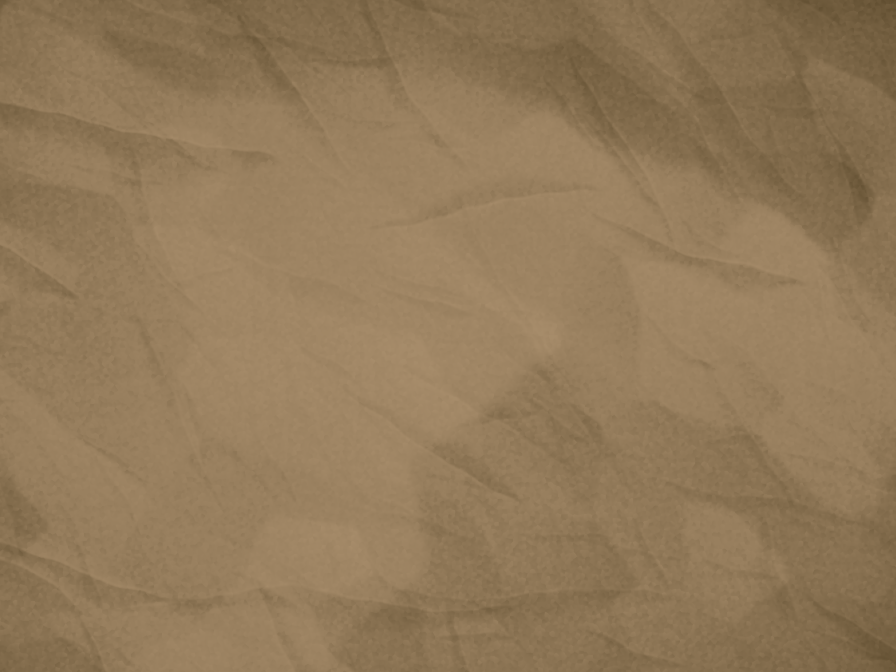
Write a WebGL 1 fragment shader that draws this texture.

```glsl
precision highp float;

uniform vec2 u_resolution;

const vec3 SHADOW_BROWN = vec3(0.44, 0.36, 0.24);
const vec3 LIGHT_KRAFT = vec3(0.61, 0.51, 0.38);
const float BASE_TONE = 1.06;
const vec2 LIGHT_CENTRE = vec2(0.47, 0.46);
const float VIGNETTE = 1.75;
const float HIGHLIGHT_KNEE = 0.9;
const float FOLD_ANGLE = -0.6;
const float FOLD_SPREAD = 1.5;
const float FOLD_STRETCH = 1.6;
const float EDGE_WIDTH = 0.0025;
const float SHADE_DEPTH = 0.62;
const float RIDGE_GLOW = 0.36;
const float WANDER = 0.007;
const float GRAIN_SCALE = 170.0;
const float GRAIN_DEPTH = 0.25;

vec2 hash2(vec2 p) {
    vec2 k = vec2(dot(p, vec2(127.1, 311.7)), dot(p, vec2(269.5, 183.3)));
    return fract(sin(k) * 43758.545);
}

mat2 rotation(float a) {
    float c = cos(a), s = sin(a);
    return mat2(c, -s, s, c);
}

// Layered sines make the folds wander
vec2 wander(vec2 p) {
    vec2 offset = vec2(0.0);
    float amplitude = WANDER;
    for (int i = 0; i < 4; i++) {
        offset += amplitude * sin(p.yx * vec2(13.0, 16.0) + vec2(1.3, 4.1));
        p = rotation(1.1) * p * 1.9 + 3.7;
        amplitude *= 0.55;
    }
    return offset;
}

// Cellular noise: blended flat facets, each with its own tone and tilt
float facets(vec2 p, float sharpness) {
    vec2 cell = floor(p);
    float total = 0.0, weights = 0.0;
    for (int y = -1; y <= 1; y++) {
        for (int x = -1; x <= 1; x++) {
            vec2 id = cell + vec2(float(x), float(y));
            vec2 d = p - id - hash2(id);
            vec2 look = hash2(id + 57.3) - 0.5;
            float w = exp(-sharpness * dot(d, d));
            total += w * (look.x + dot(d, look.yx) * 0.9);
            weights += w;
        }
    }
    return total / weights;
}

// Scattered wedge folds: a crisp edge, a shaded flank and a lit ridge
float folds(vec2 p, float scale, float seed) {
    p = p * scale + seed;
    vec2 cell = floor(p);
    float edge = EDGE_WIDTH * scale;
    float tone = 0.0;
    for (int y = -1; y <= 1; y++) {
        for (int x = -1; x <= 1; x++) {
            vec2 id = cell + vec2(float(x), float(y));
            vec2 shape = hash2(id + 11.9);
            vec2 look = hash2(id + 83.1);
            float angle = FOLD_ANGLE + FOLD_SPREAD * (shape.x - 0.5);
            vec2 q = rotation(angle) * (p - id - hash2(id));
            float along = q.x / mix(0.35, 0.9, shape.y);
            float peak = mix(-0.6, 0.6, look.y);
            float taper = min((1.0 + along) / (1.0 + peak),
                              (1.0 - along) / (1.0 - peak));
            taper = clamp(taper, 0.0, 1.0);
            q.y += 0.015 * sin(along * 4.0 + look.x * 6.3);
            float across = look.x < 0.68 ? -q.y : q.y;
            float flank = mix(0.08, 0.28, look.y) * taper + edge;
            float shade = smoothstep(-edge, edge, across)
                        * (1.0 - smoothstep(flank * 0.3, flank, across));
            float ridge = (across + edge) / edge;
            float glow = exp(-ridge * ridge) * taper;
            float strength = mix(0.15, 1.0, shape.y * look.y);
            shade *= smoothstep(0.0, 0.25, taper);
            tone += strength * (RIDGE_GLOW * glow - SHADE_DEPTH * shade);
        }
    }
    return tone;
}

void main() {
    vec2 p = gl_FragCoord.xy / u_resolution.y;
    vec2 uv = gl_FragCoord.xy / u_resolution;
    vec2 bent = p + wander(p);
    vec2 slanted = rotation(FOLD_ANGLE) * bent * vec2(1.0, FOLD_STRETCH);

    // Broad light pool
    vec2 fromLight = uv - LIGHT_CENTRE;
    float tone = BASE_TONE - VIGNETTE * dot(fromLight, fromLight);

    // Crumpled surface
    tone += 0.52 * facets(slanted * 2.3 + 4.0, 26.0);
    tone += 0.36 * facets(slanted * 5.5 + 19.0, 36.0);
    tone += 0.95 * folds(bent, 2.5, 3.2);
    tone += 0.7 * folds(bent, 4.6, 31.7);
    tone += 0.42 * folds(bent, 10.0, 64.4);

    // Paper fibre
    tone += GRAIN_DEPTH * facets(p * GRAIN_SCALE, 8.0);

    // Soften the brightest areas
    tone -= 0.5 * max(tone - HIGHLIGHT_KNEE, 0.0);
    vec3 paper = mix(SHADOW_BROWN, LIGHT_KRAFT, clamp(tone, -0.35, 1.25));
    gl_FragColor = vec4(paper, 1.0);
}
```
